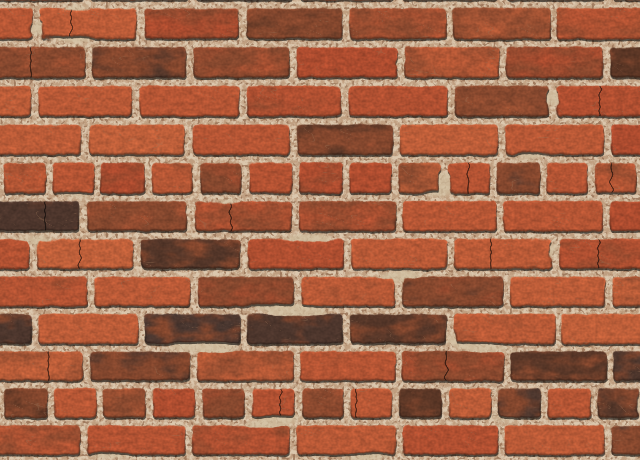
This texture is drawn by a Shadertoy shader. Its source:

```glsl
const float PI = 3.14159;
const float ROWS = 12.0;
const float ROW_HEIGHT = 0.0823;
const vec2 JOINT = vec2(0.0064, 0.0080);   // half widths of the joints

const vec3 RED = vec3(0.67, 0.29, 0.18);
const vec3 ORANGE = vec3(0.75, 0.38, 0.23);
const vec3 BROWN = vec3(0.52, 0.28, 0.18);
const vec3 SOOT = vec3(0.27, 0.21, 0.19);
const vec3 UMBER = vec3(0.36, 0.21, 0.14);
const vec3 SAND = vec3(0.75, 0.62, 0.50);
const vec3 PALE_SAND = vec3(0.86, 0.78, 0.68);
const vec3 PIT = vec3(0.59, 0.44, 0.33);
const vec3 SMEAR = vec3(0.82, 0.75, 0.63);

struct Brick { vec2 id; vec2 local; float header; float dist; };

float hash(vec2 p) {
    vec3 q = fract(p.xyx * vec3(0.1031, 0.1030, 0.0973));
    q += dot(q, q.yzx + 33.33);
    return fract((q.x + q.y) * q.z);
}

float corner(vec2 cell, vec2 offset) {
    float a = 2.0 * PI * hash(cell);
    return dot(vec2(cos(a), sin(a)), offset);
}

// Gradient noise, about -1 to 1
float noise(vec2 p) {
    vec2 i = floor(p), f = p - i, e = vec2(1.0, 0.0);
    vec2 w = f * f * f * (f * (f * 6.0 - 15.0) + 10.0);
    float low = mix(corner(i, f), corner(i + e.xy, f - e.xy), w.x);
    float high = mix(corner(i + e.yx, f - e.yx), corner(i + e.xx, f - e.xx), w.x);
    return 1.4 * mix(low, high, w.y);
}

float fbm(vec2 p) {
    float sum = 0.0, gain = 0.6;
    for (int i = 0; i < 3; i++) {
        sum += gain * noise(p);
        p = p * 2.03 + 17.3;
        gain *= 0.5;
    }
    return sum;
}

float roundedBox(vec2 p, vec2 halfSize, float radius) {
    vec2 q = abs(p) - halfSize + radius;
    return length(max(q, 0.0)) + min(max(q.x, q.y), 0.0) - radius;
}

// Position of a vertical joint, in columns
float jointAt(float column, float row) {
    return column + 0.045 * (hash(vec2(column + 40.0, row + 11.0)) - 0.5);
}

float smearMask(vec2 p) {
    return smoothstep(0.42, 0.62, noise(p * vec2(5.0, 13.0) + 3.7));
}

// Nearest brick; y runs downward, every sixth course is headers
Brick findBrick(vec2 p) {
    float s = (p.y - 0.009) / ROW_HEIGHT;
    s -= 0.1 * sin(PI * s / ROWS);
    float row = floor(s);
    float header = step(abs(mod(row, 6.0) - 4.0), 0.5);
    float pitch = mix(0.2265, 0.1073, header);
    float start = mix(0.074, 0.189, mod(row, 2.0)) * (1.0 - header);
    start += 0.008 * (hash(vec2(row + 5.0, 2.0)) - 0.5);
    float x = (p.x - start) / pitch;
    float nearest = floor(x + 0.5);
    float column = nearest - step(x, jointAt(nearest, row));
    float left = jointAt(column, row), right = jointAt(column + 1.0, row);

    Brick b;
    b.id = vec2(column, row) + 20.0;
    b.header = header;
    b.local = vec2((x - 0.5 * (left + right)) * pitch, (s - row - 0.5) * ROW_HEIGHT);
    vec2 halfSize = 0.5 * vec2((right - left) * pitch, ROW_HEIGHT) - JOINT;
    halfSize -= vec2(0.003, 0.0015) * hash(b.id + 3.1);
    vec2 warp = 0.0018 * vec2(noise(p * 30.0), noise(p * 30.0 + 9.0));
    b.dist = roundedBox(b.local + warp, halfSize, 0.008);
    b.dist += 0.0022 * fbm(p * 75.0) + 0.005 * smearMask(p);
    return b;
}

vec3 mortarColor(vec2 p) {
    vec3 color = mix(SAND, PALE_SAND, smoothstep(-0.35, 0.35, fbm(p * 95.0)));
    color = mix(color, PIT, 0.8 * smoothstep(0.15, 0.6, noise(p * 140.0 + 5.0)));
    return mix(color, SMEAR, 0.75 * smearMask(p));
}

vec3 brickColor(Brick b, vec2 p) {
    float tone = hash(b.id);
    float alternate = 0.5 * tone + 0.42 * (1.0 - mod(b.id.x, 2.0));
    tone = mix(tone, alternate, b.header);
    float stain = tone + 0.24 * fbm(p * vec2(13.0, 24.0) + b.id * 3.0);
    vec3 color = mix(RED, ORANGE, hash(b.id + 7.7));
    color = mix(color, BROWN, smoothstep(0.42, 0.76, stain));
    color = mix(color, mix(SOOT, UMBER, hash(b.id + 1.3)), smoothstep(0.77, 0.95, stain));

    // Grain, scratches and cracks
    color *= 1.0 + 0.16 * fbm(p * vec2(50.0, 95.0)) + 0.09 * noise(p * 170.0);
    vec2 slant = vec2(p.x + 0.6 * p.y, p.y - 0.3 * p.x) * vec2(14.0, 55.0);
    float scratch = smoothstep(0.05, 0.0, abs(noise(slant + b.id * 7.0)));
    color = mix(color, PIT, 0.35 * scratch * smoothstep(0.1, 0.5, noise(p * 22.0)));
    float crackX = 0.09 * (hash(b.id + 4.4) - 0.5) + 0.006 * noise(vec2(b.local.y * 60.0, b.id.x));
    float crack = smoothstep(0.0022, 0.0005, abs(b.local.x - crackX));
    color *= 1.0 - 0.55 * crack * step(0.84, hash(b.id + 9.2));

    // Lit upper rim, shaded lower rim
    float rim = smoothstep(-0.006, 0.0, b.dist);
    return color * (1.0 - 0.35 * rim * smoothstep(-0.02, 0.03, b.local.y)
                    + 0.08 * rim * step(b.local.y, 0.0));
}

void mainImage(out vec4 fragColor, in vec2 fragCoord) {
    float pixel = 1.0 / iResolution.y;
    vec2 p = vec2(fragCoord.x, iResolution.y - fragCoord.y) * pixel;
    Brick brick = findBrick(p);
    Brick caster = findBrick(p - vec2(0.001, 0.0045));
    float shadow = smoothstep(0.0015, -0.0015, caster.dist);
    vec3 mortar = mortarColor(p) * (1.0 - 0.6 * shadow);
    float cover = smoothstep(pixel, -pixel, brick.dist);
    fragColor = vec4(mix(mortar, brickColor(brick, p), cover), 1.0);
}
```
